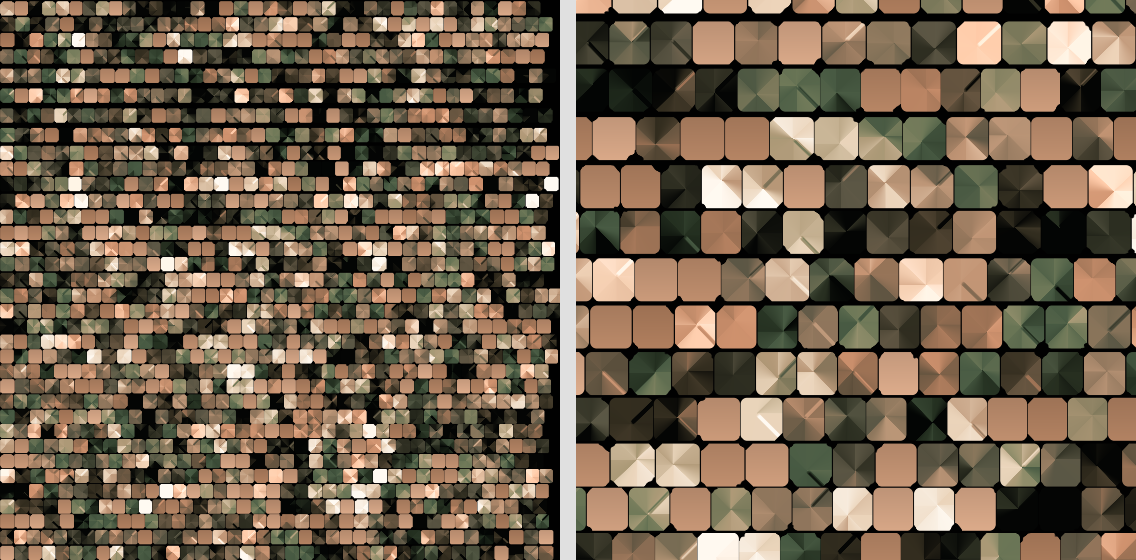
Left, the full canvas; right, a detail of the centre.
Give the GLSL for this pattern, as a WebGL 2 fragment shader.

```glsl
#version 300 es
precision highp float;
uniform vec2 u_resolution;
out vec4 outColor;

float hash(vec2 p) {
  return fract(sin(dot(p, vec2(127.1, 311.7))) * 43758.5);
}

float noise(vec2 p) {
  vec2 i = floor(p), f = fract(p);
  f = f * f * (3.0 - 2.0 * f);
  return mix(mix(hash(i), hash(i + vec2(1, 0)), f.x),
             mix(hash(i + vec2(0, 1)), hash(i + vec2(1, 1)), f.x), f.y);
}

// Row coordinate from the top; rows spread apart in the upper part
float rowAt(float t) {
  return 35.0 * t - 1.03 * smoothstep(0.07, 0.28, t) * (1.0 - smoothstep(0.45, 1.05, t));
}

// Black, moss, olive, tan, peach, cream
vec3 ramp(float t) {
  vec3 c = mix(vec3(0.015, 0.02, 0.015), vec3(0.18, 0.18, 0.13), smoothstep(0.02, 0.17, t));
  c = mix(c, vec3(0.36, 0.34, 0.27), smoothstep(0.17, 0.38, t));
  c = mix(c, vec3(0.56, 0.46, 0.36), smoothstep(0.38, 0.57, t));
  c = mix(c, vec3(0.74, 0.59, 0.47), smoothstep(0.57, 0.76, t));
  c = mix(c, vec3(0.92, 0.83, 0.73), smoothstep(0.76, 0.95, t));
  return mix(c, vec3(1.0, 0.98, 0.95), smoothstep(0.95, 1.2, t));
}

// Brightness of one of eight wedges, grouped in four quadrants
float wedge(float k, vec2 id) {
  k = mod(k, 8.0);
  float quadrant = mod(floor((k + 1.0) * 0.5), 4.0);
  return 0.65 * hash(id + vec2(quadrant * 3.7, 51.3)) + 0.35 * hash(id + vec2(k * 2.3, 87.1));
}

float facets(vec2 q, vec2 id, float pixel) {
  float a = atan(q.y, q.x) * 8.0 / 6.28318;
  float k = floor(a), f = fract(a);
  float soft = clamp(1.5 * pixel / (length(q) + 0.01), 0.02, 0.9);
  return mix(wedge(k, id), wedge(k + 1.0, id), max(0.45 * f, smoothstep(1.0 - soft, 1.0, f)));
}

// Rounded square with unevenly clipped corners and nibbled edges
float beadDistance(vec2 p, vec2 id) {
  vec2 d = abs(p) - vec2(0.0124, 0.0128) + 0.0038;
  float box = length(max(d, 0.0)) + min(max(d.x, d.y), 0.0) - 0.0038;
  float clip = hash(id + sign(p) * 7.3 + 20.0);
  float corner = (abs(p.x) + abs(p.y)) * 0.7071 - mix(0.0142, 0.0172, sqrt(clip));
  float nibble = 0.0016 * noise(p * 420.0 + id * 9.1) * step(0.5, hash(id + 33.0));
  return max(box, corner + nibble);
}

void main() {
  vec2 uv = gl_FragCoord.xy / u_resolution;
  float pixel = 1.0 / min(u_resolution.x, u_resolution.y);
  float top = 1.0 - uv.y;

  // Rows of beads, each with its own pitch and slight drift
  float row = rowAt(top);
  float r = floor(row);
  float density = (rowAt(top + 0.002) - rowAt(top - 0.002)) / 0.004;
  float pitch = mix(0.0249, 0.0256, hash(vec2(r, 3.0)));
  float phase = 6.28 * hash(vec2(r, 8.0));
  float col = uv.x / pitch + 0.2 * (sin(uv.x * 11.0 + phase) - sin(phase));
  vec2 id = vec2(floor(col), r);
  vec2 p = vec2((fract(col) - 0.5) * pitch, (fract(row) - 0.5) / density);
  p.y += (hash(vec2(r, 14.0)) - 0.5) * 0.0018;

  // Tone of the bead, with darker and lighter runs along the row
  float run = noise(vec2(id.x * 0.35, r * 0.8 + 40.0));
  float tone = 0.46 + 1.3 * (mix(hash(id + 1.7), run, 0.33) - 0.5);
  tone += 0.4 * step(0.96, hash(id + 61.0));

  // Cut facets around an off-centre peak
  vec2 peak = (vec2(hash(id + 5.0), hash(id + 11.0)) - 0.5) * 0.6;
  vec2 q = p / 0.0126 - peak;
  float pixelQ = pixel / 0.0126;
  float contrast = mix(0.25, 0.8, hash(id + 17.0));
  tone += contrast * (facets(q, id, pixelQ) - 0.5);

  // Diagonal glint or crack on some beads
  float side = hash(id + 23.0) < 0.5 ? -1.0 : 1.0;
  float across = abs(q.x + side * q.y) * 0.7071;
  float along = (q.x - side * q.y) * 0.7071;
  float streak = (1.0 - smoothstep(0.05, 0.08 + pixelQ, across)) * smoothstep(0.0, 0.2, along);
  tone += streak * step(0.68, hash(id + 29.0)) * (hash(id + 37.0) < 0.5 ? -0.25 : 0.22);

  // Green or rosy tint
  vec3 color = ramp(tone);
  float hue = hash(id + 43.0);
  color *= mix(vec3(1), vec3(0.78, 1.04, 0.97), smoothstep(0.6, 0.85, hue) * (1.0 - smoothstep(0.5, 1.0, tone)));
  color *= mix(vec3(1), vec3(1.1, 0.97, 0.92), 1.0 - smoothstep(0.15, 0.45, hue));

  // Plain tan beads without facets
  float plain = step(0.77, mix(hash(id + 71.0), noise(vec2(id.x * 0.4, r + 90.0)), 0.2));
  vec3 tan1 = mix(vec3(0.64, 0.46, 0.34), vec3(0.82, 0.64, 0.52), pow(hash(id + 79.0), 1.6));
  color = mix(color, tan1 * (1.0 + 0.06 * q.y), plain);

  // Black gaps and the bare strip past the last column
  float cover = 1.0 - smoothstep(-0.6 * pixel, 0.6 * pixel, beadDistance(p, id));
  cover *= step(id.x, 38.5);
  outColor = vec4(mix(vec3(0.005), clamp(color, 0.0, 1.0), cover), 1.0);
}
```
